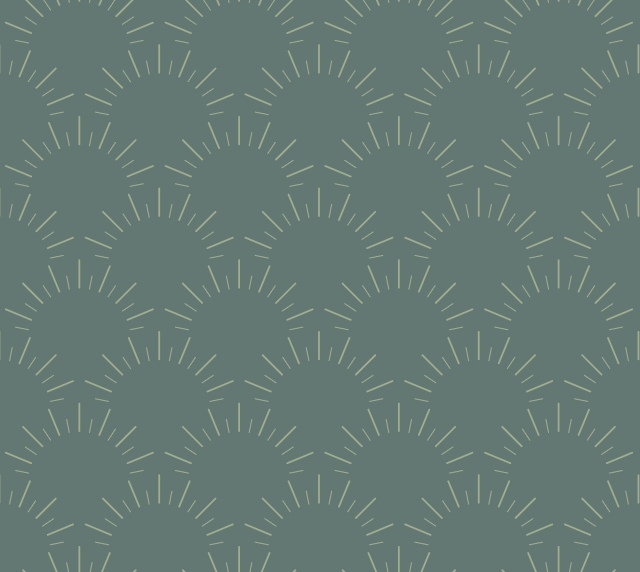
This pattern is drawn by a WebGL 1 fragment shader. Its source:

```glsl
precision highp float;
// Half-drop lattice of sunburst fans in pale sage on a flat grey-green ground.
// Each fan alternates long, thick rays with short, thin ones around an open
// half disc; folding the polar angle finds the nearest ray of each kind.

uniform vec2 u_resolution;

// Lengths are fractions of the canvas width.
const vec3 GROUND = vec3(0.390, 0.468, 0.452);
const vec3 RAY = vec3(0.628, 0.684, 0.553);
const vec2 PITCH = vec2(0.2496, 0.2240);
const vec2 FIRST_SUN = vec2(0.1240, 0.5868);
const float INNER_RADIUS = 0.0802;
const float LONG_RADIUS = 0.1257;
const float SHORT_RADIUS = 0.1022;
const float LONG_HALF_WIDTH = 0.00137;
const float SHORT_HALF_WIDTH = 0.00080;
const float RAY_STEP = 0.39269908; // a sixteenth of a turn
const float LAST_RAY = 3.0;        // highest ray index on either side
const float CELL_BASE = 0.05;      // cell depth below the sun's centre

// Distance to a round-ended radial stroke, with the angle taken from vertical.
float rayDistance(vec2 p, float angle, float outer, float halfWidth) {
  vec2 dir = vec2(sin(angle), cos(angle));
  float along = clamp(dot(p, dir), INNER_RADIUS + halfWidth, outer - halfWidth);
  return length(p - dir * along) - halfWidth;
}

// Distance to the nearest ray of a fan centred on the origin.
float fanDistance(vec2 p) {
  p.x = abs(p.x);
  float turn = atan(p.x, p.y) / RAY_STEP;
  float longIndex = clamp(floor(turn + 0.5), 0.0, LAST_RAY);
  float shortIndex = clamp(floor(turn), 0.0, LAST_RAY) + 0.5;
  return min(
    rayDistance(p, longIndex * RAY_STEP, LONG_RADIUS, LONG_HALF_WIDTH),
    rayDistance(p, shortIndex * RAY_STEP, SHORT_RADIUS, SHORT_HALF_WIDTH));
}

// Wraps a point into the cell of one sun in a rectangular lattice.
vec2 sunCell(vec2 p) {
  vec2 corner = vec2(0.5 * PITCH.x, CELL_BASE);
  return mod(p + corner, PITCH) - corner;
}

void main() {
  vec2 p = gl_FragCoord.xy / u_resolution.x - FIRST_SUN;
  float pixel = 1.0 / u_resolution.x;

  // Two interleaved lattices, shifted by half a pitch both ways.
  float d = min(fanDistance(sunCell(p)),
                fanDistance(sunCell(p - 0.5 * PITCH)));

  float coverage = clamp(0.5 - d / pixel, 0.0, 1.0);
  gl_FragColor = vec4(mix(GROUND, RAY, coverage), 1.0);
}
```
